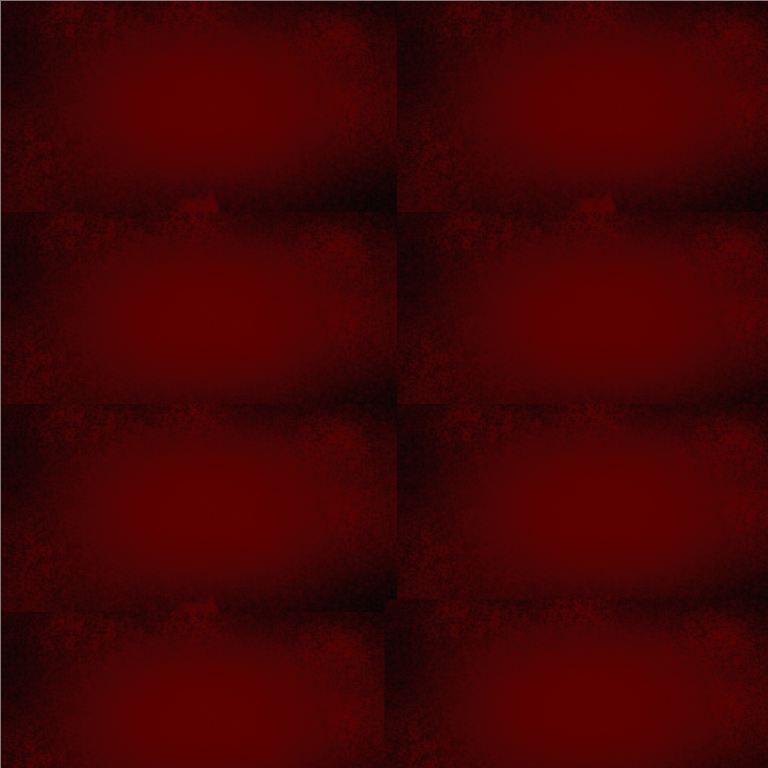
This pattern is drawn by a three.js fragment shader. Its source:

```glsl
// Dark red grunge panels, two across and four down, with worn edges and uneven overlapping seams.
varying vec2 vUv;

const vec2 PANEL = vec2(0.517, 0.276); // full panel size, partly covered by its neighbours

float hash(vec2 p) {
  return fract(sin(dot(p, vec2(12.9898, 78.233))) * 43758.5453);
}

float noise(vec2 p) {
  vec2 i = floor(p), f = fract(p);
  f = f * f * (3.0 - 2.0 * f);
  return mix(mix(hash(i), hash(i + vec2(1.0, 0.0)), f.x),
             mix(hash(i + vec2(0.0, 1.0)), hash(i + vec2(1.0, 1.0)), f.x), f.y);
}

float fbm(vec2 p) {
  float sum = 0.0, amp = 0.5;
  for (int i = 0; i < 5; i++) {
    sum += amp * noise(p);
    p = p * 2.07 + vec2(3.7, 8.1);
    amp *= 0.5;
  }
  return sum;
}

// Fine speckle with a faint upright and level weave, centred on zero
float weaveGrain(vec2 p) {
  float speckle = noise(p * 500.0) - 0.5;
  float upright = noise(p * vec2(420.0, 130.0) + 31.0) - 0.5;
  float level = noise(p * vec2(130.0, 420.0) + 57.0) - 0.5;
  return 0.8 * speckle + 0.28 * upright + 0.22 * level;
}

// Soft elliptical patch, 1 at its centre
float patchMask(vec2 q, vec2 centre, vec2 size) {
  vec2 d = (q - centre) / size;
  return exp(-dot(d, d));
}

// Position inside the panel, measured right and down from its top left corner
vec2 panelPosition(vec2 p) {
  float lowest = step(0.781, p.y);
  float seamX = mix(0.517, 0.501, lowest);
  float column = step(seamX, p.x);
  float lastSeam = mix(0.797, 0.781, column);
  float top = 0.276 * step(0.276, p.y) + 0.25 * step(0.526, p.y)
            + (lastSeam - 0.526) * step(lastSeam, p.y);
  return p - vec2(seamX * column, top);
}

// Areas where the red pigment shows through the dark border
float wornMask(vec2 q) {
  return 0.8 * patchMask(q, vec2(0.08, 0.72), vec2(0.09, 0.18))
       + 0.9 * patchMask(q, vec2(0.20, 0.09), vec2(0.12, 0.10))
       + 1.3 * patchMask(q, vec2(0.48, 0.02), vec2(0.08, 0.11))
       + 0.8 * patchMask(q, vec2(0.84, 0.17), vec2(0.12, 0.13))
       + 0.6 * patchMask(q, vec2(0.91, 0.50), vec2(0.10, 0.17));
}

// Areas sunk into near black
float shadeMask(vec2 q) {
  return 0.75 * patchMask(q, vec2(0.0, 0.22), vec2(0.13, 0.38))
       + patchMask(q, vec2(1.0, 0.98), vec2(0.22, 0.24))
       + 0.85 * patchMask(q, vec2(1.0, 0.0), vec2(0.13, 0.13))
       + 0.4 * patchMask(q, vec2(0.68, 0.0), vec2(0.18, 0.11))
       + 0.25 * patchMask(q, vec2(0.33, 0.0), vec2(0.10, 0.14))
       + 0.35 * patchMask(q, vec2(0.62, 1.0), vec2(0.34, 0.12));
}

// Ragged bright stain on the lower edge, rising to a peak at its right
float stainMask(vec2 q, float ragged) {
  float slope = 0.07 * smoothstep(0.42, 0.53, q.x) * (1.0 - smoothstep(0.53, 0.55, q.x));
  float rim = 0.985 - slope - 0.10 * (ragged - 0.48);
  float span = smoothstep(0.42, 0.47, q.x) * (1.0 - smoothstep(0.545, 0.555, q.x));
  return span * smoothstep(rim - 0.03, rim + 0.03, q.y);
}

vec3 pigment(float red) {
  float bright = smoothstep(0.27, 0.36, red);
  return vec3(red, mix(0.016, 0.003, bright), mix(0.021, 0.001, bright));
}

vec3 panelColor(vec2 local) {
  vec2 q = local / PANEL;
  float cloud = fbm(local * 22.0 + 4.0);
  float fibres = fbm(local * vec2(105.0, 85.0) + 17.0);
  float grain = weaveGrain(local);
  float radius = length((q - vec2(0.53, 0.50)) / vec2(0.51, 0.55)) + 0.15 * (cloud - 0.48);
  float border = smoothstep(0.3, 0.95, radius);

  // Central glow, then shade, worn pigment and grain towards the border
  float red = mix(0.367, 0.20, smoothstep(0.1, 1.18, radius));
  red += border * (0.09 * (cloud - 0.48) + 0.04 * (fibres - 0.48));
  red *= 1.0 - 0.68 * min(shadeMask(q) * (0.75 + 0.5 * cloud), 1.0);
  float flakes = smoothstep(0.2, 0.8, 0.5 * (cloud + fibres) + 0.6 * grain);
  red += 0.10 * wornMask(q) * flakes;
  red += grain * mix(0.025, 0.12, border);
  red = mix(red, 0.35 + 0.1 * grain, 0.8 * stainMask(q, fibres));
  return pigment(clamp(red, 0.03, 0.40));
}

void main() {
  // Four samples soften the seams and the grain
  vec3 color = vec3(0.0);
  for (int i = 0; i < 4; i++) {
    vec2 offset = vec2(mod(float(i), 2.0), floor(float(i) * 0.5)) - 0.5;
    vec2 p = vec2(vUv.x, 1.0 - vUv.y) + offset * 0.0009;
    color += 0.25 * panelColor(panelPosition(p));
  }

  // Pale hairline along the left and top of the canvas
  float edge = min(vUv.x, 1.0 - vUv.y);
  color = mix(color, vec3(0.60, 0.57, 0.57), 0.85 * (1.0 - smoothstep(0.0005, 0.0018, edge)));
  gl_FragColor = vec4(color, 1.0);
}
```
